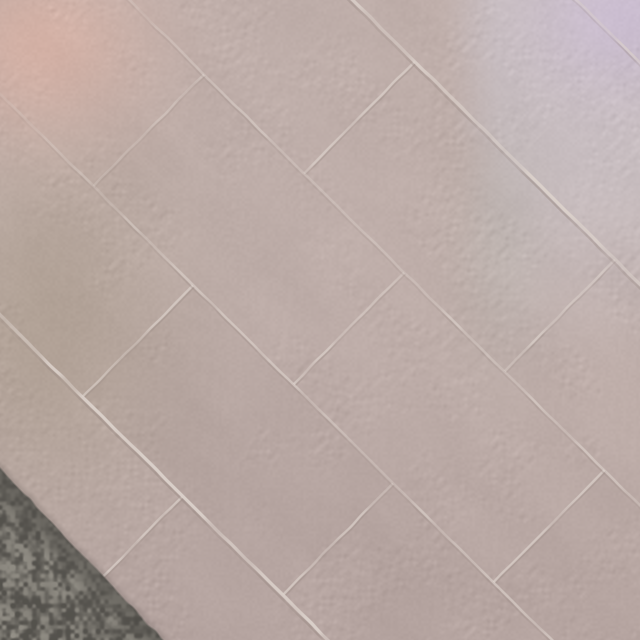
Reproduce this texture procedurally as a WebGL 1 fragment shader.

```glsl
precision highp float;
uniform vec2 u_resolution;

const vec2 TILE = vec2(0.44, 0.246);      // length along a course, course width
const vec2 ORIGIN = vec2(0.528, 0.104);   // one tile corner in floor axes
const vec3 CLAY = vec3(0.745, 0.680, 0.662);
const vec3 TAN = vec3(0.690, 0.630, 0.580);
const vec3 MAUVE = vec3(0.705, 0.638, 0.622);
const vec3 PEACH = vec3(0.825, 0.690, 0.645);
const vec3 GLARE = vec3(0.775, 0.735, 0.745);
const vec3 LILAC = vec3(0.800, 0.745, 0.835);
const vec3 GROUT = vec3(0.860, 0.820, 0.795);
const vec3 GROOVE = vec3(0.600, 0.540, 0.515);
const vec3 CARPET_DARK = vec3(0.330, 0.320, 0.300);
const vec3 CARPET_LIGHT = vec3(0.590, 0.575, 0.540);

float hash(vec2 p) {
  return fract(sin(dot(p, vec2(127.1, 311.7))) * 43758.5453);
}

float noise(vec2 p) {
  vec2 i = floor(p), f = fract(p);
  f = f * f * (3.0 - 2.0 * f);
  return mix(mix(hash(i), hash(i + vec2(1.0, 0.0)), f.x),
             mix(hash(i + vec2(0.0, 1.0)), hash(i + vec2(1.0, 1.0)), f.x), f.y);
}

float fbm(vec2 p) {
  float sum = 0.0, gain = 0.5;
  for (int i = 0; i < 4; i++) {
    sum += gain * noise(p);
    p = p * 2.03 + 17.3;
    gain *= 0.5;
  }
  return sum / 0.9375;
}

// Soft elliptical pool of light
float pool(vec2 p, vec2 centre, vec2 radius) {
  vec2 d = (p - centre) / radius;
  return exp(-dot(d, d));
}

float stroke(float d, float halfWidth, float px) {
  return 1.0 - smoothstep(halfWidth - px, halfWidth + px, abs(d));
}

// Pale grout with a thin dark groove on its positive side
vec3 seam(vec3 base, float d, float halfWidth, float strength, float px) {
  vec3 c = mix(base, GROOVE, 0.5 * strength * stroke(d - 1.9 * halfWidth, 0.7 * halfWidth, px));
  return mix(c, GROUT, strength * stroke(d, halfWidth, px));
}

// Uneven daylight across the floor; p runs right and down
vec3 floorLight(vec2 p, float glare) {
  vec3 c = mix(CLAY, MAUVE, 0.8 * smoothstep(0.5, 1.1, p.y + 0.25 * (1.0 - p.x)));
  c = mix(c, TAN, 0.85 * pool(p, vec2(0.06, 0.50), vec2(0.20, 0.28)));
  c = mix(c, PEACH, pool(p, vec2(0.06, 0.07), vec2(0.16, 0.14)));
  c = mix(c, GLARE, glare);
  c = mix(c, vec3(0.72, 0.69, 0.665), 0.5 * pool(p, vec2(0.78, 0.38), vec2(0.07, 0.17)));
  return mix(c, LILAC, 0.8 * pool(p, vec2(0.98, 0.02), vec2(0.14, 0.12)));
}

vec3 carpet(vec2 p, vec2 q, float depth) {
  float pile = 0.6 * noise(p * 150.0) + 0.4 * noise(p * 70.0);
  float tufts = smoothstep(0.2, 0.8, pile);
  vec3 c = mix(CARPET_DARK, CARPET_LIGHT, tufts * (0.6 + 0.5 * fbm(p * 18.0)));
  float rib = stroke(depth - 0.047 - 0.004 * noise(q * 30.0), 0.004, 0.003);
  c = mix(c, CARPET_DARK, 0.35 * rib);
  float shade = 1.0 - smoothstep(0.012, 0.045, depth);
  return mix(c, CARPET_DARK * (0.9 + 0.35 * pile), 0.75 * shade);
}

void main() {
  vec2 p = gl_FragCoord.xy / u_resolution;
  p.y = 1.0 - p.y;
  float px = 0.75 / min(u_resolution.x, u_resolution.y);

  // Floor axes: x along the courses, y across them
  vec2 q = vec2(dot(p, vec2(0.7106, 0.7036)), dot(p, vec2(-0.7036, 0.7106)));
  vec2 w = q + 0.0016 * (vec2(noise(q * 35.0), noise(q * 35.0 + 9.0)) - 0.5);

  // Running bond: alternate courses shift by half a tile
  float course = (w.y - ORIGIN.y) / TILE.y;
  float row = floor(course);
  float slot = (w.x - ORIGIN.x) / TILE.x - 0.5 * mod(row, 2.0);
  float line = floor(course + 0.5);
  float longDist = (course - line) * TILE.y;
  float crossDist = (fract(slot + 0.5) - 0.5) * TILE.x;

  // Tile face: light, per-tile tint, mottling and fine relief
  float glare = smoothstep(0.69, 0.79, p.x - 0.1 * p.y + 0.03 * fbm(p * 12.0))
              * (1.0 - smoothstep(0.22, 0.62, p.y));
  vec3 color = floorLight(p, glare);
  color += 0.014 * (hash(vec2(row, floor(slot))) - 0.5);
  color += 0.035 * (fbm(q * vec2(9.0, 16.0)) - 0.5);
  float relief = noise(q * 130.0) - noise(q * 130.0 + vec2(0.5, 0.1));
  color += 0.045 * relief * smoothstep(0.35, 0.75, noise(q * 14.0));
  color += 0.018 * (noise(p * 250.0) - 0.5);

  // Worn grout, bolder on every third long line, fainter at upper left
  float wear = 0.55 + 0.45 * smoothstep(0.2, 0.7, noise(q * 28.0));
  float bold = 1.0 - min(abs(mod(line, 3.0) - 1.0), 1.0);
  float clarity = mix(0.45, 1.0, smoothstep(0.1, 0.55, q.x));
  float crossFade = 1.0 - 0.95 * smoothstep(0.6, 0.95, glare);
  color = seam(color, crossDist, 0.0018, 0.72 * wear * clarity * crossFade, px);
  color = seam(color, longDist, 0.0019 + 0.0006 * bold, (0.65 + 0.3 * bold) * wear * clarity, px);

  // Carpet strip along the lower left border
  float depth = q.y - 0.520 - 0.03 * (q.x - 0.515) - 0.003 * (noise(q * 60.0) - 0.5);
  color *= 1.0 - 0.1 * smoothstep(-0.012, 0.0, depth);
  color = mix(color, carpet(p, q, depth), smoothstep(-px - 0.001, px + 0.001, depth));
  gl_FragColor = vec4(clamp(color, 0.0, 1.0), 1.0);
}
```
